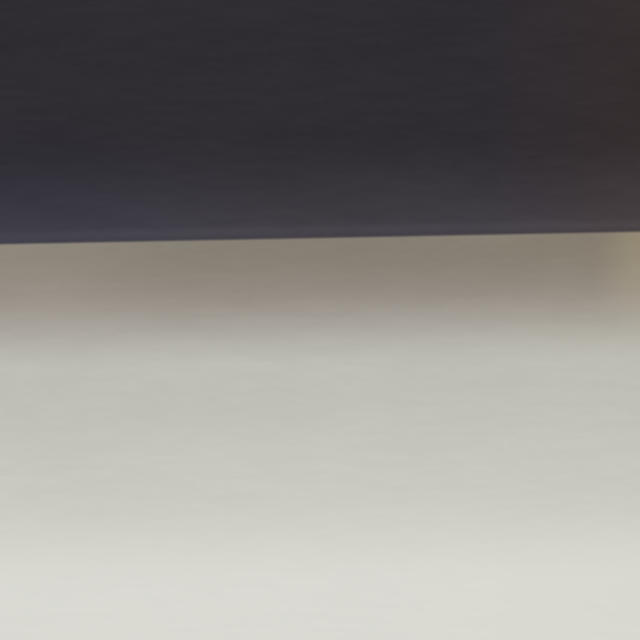
This texture is drawn by a WebGL 1 fragment shader. Its source:

```glsl
precision highp float;
// A dark cloth panel above a pale wall, meeting at a slightly tilted edge.
// Smooth colour ramps follow the distance to that edge, giving a warm contact
// shadow and a soft glow below; stretched noise adds the fine woven grain.
uniform vec2 u_resolution;

#define EDGE_LEFT 0.6185
#define EDGE_RISE 0.0195
#define EDGE_SOFT 0.0030
#define DARK_COLOR vec3(0.188, 0.176, 0.197)
#define RIM_COLOR vec3(0.262, 0.250, 0.278)
#define SHADOW_COLOR vec3(0.525, 0.497, 0.452)
#define WARM_COLOR vec3(0.592, 0.563, 0.530)
#define WALL_COLOR vec3(0.745, 0.745, 0.715)
#define GLOW_COLOR vec3(0.853, 0.853, 0.826)
#define GRAIN 0.016

float hash(vec2 p) {
  vec3 q = fract(vec3(p.xyx) * 0.1031);
  q += dot(q, q.yzx + 33.33);
  return fract((q.x + q.y) * q.z);
}

float noise(vec2 p) {
  vec2 cell = floor(p);
  vec2 f = fract(p);
  f = f * f * (3.0 - 2.0 * f);
  float low = mix(hash(cell), hash(cell + vec2(1.0, 0.0)), f.x);
  float high = mix(hash(cell + vec2(0.0, 1.0)), hash(cell + 1.0), f.x);
  return mix(low, high, f.y);
}

// Horizontal threads: two octaves of noise stretched along x, centred on zero.
float weave(vec2 p) {
  float coarse = noise(p * vec2(24.0, 130.0));
  float fine = noise(p * vec2(90.0, 256.0) + 17.0);
  return 0.6 * coarse + 0.4 * fine - 0.5;
}

vec3 panelColor(vec2 p, float height) {
  vec3 color = mix(RIM_COLOR, DARK_COLOR, smoothstep(-0.03, 0.17, height));
  // Brown tint at the right, cooler tone at the lower left.
  color += vec3(0.022, 0.008, -0.008) * smoothstep(0.72, 1.0, p.x);
  float cool = (1.0 - smoothstep(0.0, 0.5, p.x)) * (1.0 - smoothstep(0.0, 0.3, height));
  color += vec3(-0.006, 0.002, 0.014) * cool;
  // Pale seam just above the edge.
  return color + 0.025 * exp(-pow((height - 0.012) / 0.008, 2.0));
}

vec3 wallColor(vec2 p, float depth) {
  vec3 color = mix(SHADOW_COLOR, WARM_COLOR, smoothstep(0.015, 0.12, depth));
  color = mix(color, WALL_COLOR, smoothstep(0.075, 0.21, depth));
  color += 0.045 * smoothstep(0.20, 0.42, depth);
  color = mix(color, GLOW_COLOR, smoothstep(0.38, 0.55, depth));
  // The shadow thins toward both sides.
  float shade = 1.0 - smoothstep(0.04, 0.18, depth);
  float leftSide = 1.0 - smoothstep(0.0, 0.35, p.x);
  float rightSide = smoothstep(0.92, 1.0, p.x);
  color += shade * (0.035 * leftSide + vec3(0.05, 0.045, 0.02) * rightSide);
  return color - vec3(0.0, 0.004, 0.012) * smoothstep(0.6, 1.0, p.x);
}

void main() {
  vec2 p = gl_FragCoord.xy / u_resolution;
  float height = p.y - EDGE_LEFT - EDGE_RISE * p.x;

  vec3 panel = panelColor(p, max(height, 0.0));
  vec3 wall = wallColor(p, max(-height, 0.0));
  float cover = smoothstep(-EDGE_SOFT, EDGE_SOFT, height);
  vec3 color = mix(wall, panel, cover);

  // Grain fades out in the bright lower wall.
  float grainFade = mix(0.35, 1.0, smoothstep(0.08, 0.25, p.y));
  color += GRAIN * weave(p) * grainFade;
  color += 0.008 * (noise(p * vec2(9.0, 14.0)) - 0.5) * grainFade;

  gl_FragColor = vec4(clamp(color, 0.0, 1.0), 1.0);
}
```
